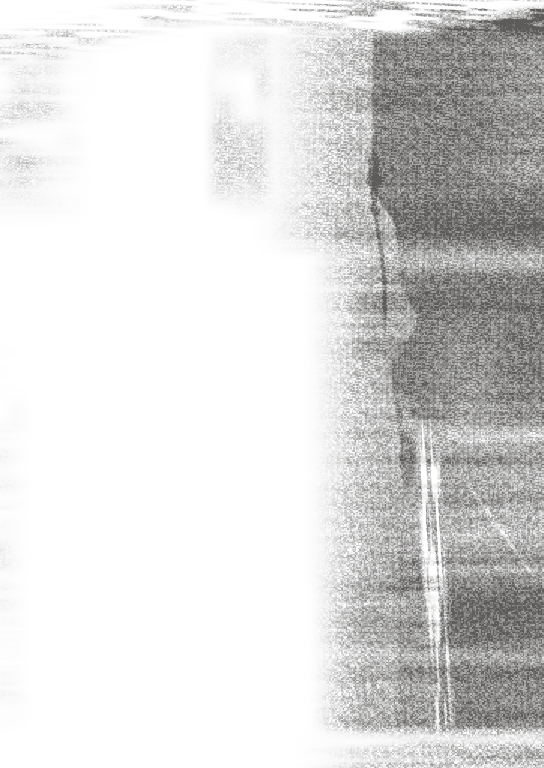
Reproduce this texture procedurally as a WebGL 1 fragment shader.

```glsl
precision highp float;
// Worn photocopy: a dark, torn strip of toner on white paper, drawn as speckle.
// A smooth ink density is built from bands, ramps and streaks, then
// roughened by fine grain so that it breaks into dots.

uniform vec2 u_resolution;

float hash(vec2 p) {
  return fract(sin(dot(p, vec2(127.1, 311.7))) * 43758.5453);
}

float noise(vec2 p) {
  vec2 i = floor(p), f = fract(p);
  f = f * f * (3.0 - 2.0 * f);
  return mix(mix(hash(i), hash(i + vec2(1, 0)), f.x),
             mix(hash(i + vec2(0, 1)), hash(i + vec2(1, 1)), f.x), f.y);
}

// Soft interval from a to b with blur s
float band(float v, float a, float b, float s) {
  return smoothstep(a - s, a + s, v) * (1.0 - smoothstep(b - s, b + s, v));
}

float bump(float v, float center, float width) {
  float k = (v - center) / width;
  return exp(-k * k);
}

// Left border of the dark strip; t runs downwards
float tornEdge(float t) {
  float x = 0.685 + 0.045 * smoothstep(0.24, 0.30, t);
  x += 0.033 * bump(t, 0.415, 0.035) - 0.008 * bump(t, 0.47, 0.02);
  x += 0.035 * smoothstep(0.49, 0.57, t) + 0.048 * smoothstep(0.6, 0.78, t);
  return x + 0.007 * (noise(vec2(t * 90.0, 3.0)) - 0.5) * smoothstep(0.2, 0.3, t);
}

// Ink of the dark strip by height
float stripInk(float x, float t, float streak) {
  float d = 0.74 + 0.14 * bump(t, 0.292, 0.03) - 0.33 * bump(t, 0.34, 0.017);
  d += 0.08 * bump(t, 0.4, 0.04) - 0.18 * band(t, 0.55, 0.76, 0.02);
  d -= 0.18 * bump(t, 0.568, 0.012) + 0.12 * bump(t, 0.70, 0.025);
  d += 0.14 * band(t, 0.765, 0.835, 0.012) - 0.2 * bump(t, 0.855, 0.012);
  d -= 0.14 * bump(x, 0.86, 0.06) * band(t, 0.43, 0.56, 0.03);
  d -= 0.12 * smoothstep(0.85, 1.0, x) * band(t, 0.05, 0.25, 0.03);
  return d + (streak - 0.5) * mix(0.22, 0.42, band(t, 0.53, 0.76, 0.03));
}

// Grey haze that fades out to the left of the strip
float hazeInk(float x, float t, float streak) {
  float upper = 0.38 * pow(smoothstep(0.44, 0.70, x), 1.3) * band(t, 0.04, 0.325, 0.015);
  float middle = 0.43 * smoothstep(0.55, 0.73, x) * band(t, 0.325, 0.77, 0.03);
  middle += 0.14 * band(x, 0.65, 0.76, 0.02) * band(t, 0.37, 0.46, 0.015);
  float lower = 0.46 * smoothstep(0.56, 0.69, x) * band(t, 0.76, 0.965, 0.02);
  lower += 0.14 * smoothstep(0.725, 0.735, x) * band(t, 0.73, 0.95, 0.02);
  return (upper + middle + lower) * (0.55 + 0.9 * streak);
}

// Faint smudges on the blank side
float smudgeInk(float x, float t, float streak) {
  float patchy = noise(vec2(x * 22.0, t * 28.0));
  float d = 0.22 * band(x, 0.39, 0.49, 0.02) * band(t, 0.04, 0.26, 0.03) * patchy;
  d += 0.35 * (1.0 - smoothstep(0.0, 0.2, x)) * band(t, 0.05, 0.27, 0.03) * streak * patchy;
  d += 0.12 * (1.0 - smoothstep(0.0, 0.07, x)) * band(t, 0.5, 0.97, 0.08) * streak * patchy;
  return d;
}

void main() {
  vec2 uv = gl_FragCoord.xy / u_resolution;
  float x = uv.x, t = 1.0 - uv.y;
  float streak = 0.6 * noise(vec2(x * 3.0, t * 85.0)) + 0.4 * noise(vec2(x * 9.0, t * 210.0));

  // Haze and strip
  float blur = 0.004 + 0.012 * band(t, 0.46, 0.74, 0.03);
  float inside = smoothstep(-blur, blur, x - tornEdge(t));
  float ink = mix(hazeInk(x, t, streak), stripInk(x, t, streak), inside);
  ink += smudgeInk(x, t, streak);

  // Dark seam, its knots and the torn flake below
  float seam = 0.687 + 0.02 * smoothstep(0.24, 0.38, t);
  float seamWidth = 0.001 + 0.012 * band(t, 0.205, 0.28, 0.008) * noise(vec2(t * 110.0, 7.0));
  ink += 0.4 * (1.0 - smoothstep(seamWidth, seamWidth + 0.005, abs(x - seam))) * band(t, 0.2, 0.42, 0.03);
  float flake = length((vec2(x, t) - vec2(0.748, 0.598)) / vec2(0.016, 0.038));
  ink += 0.28 * (1.0 - smoothstep(0.75, 1.1, flake + 0.4 * (noise(vec2(x, t) * 60.0) - 0.5)));
  ink += 0.22 * bump(x, 0.72 + 0.2 * (t - 0.47), 0.007) * band(t, 0.47, 0.57, 0.015);

  // Pale vertical scratches and one slanted scratch
  float along = x - 0.785 - 0.075 * (t - 0.54);
  float lines = smoothstep(0.3, 0.8, noise(vec2(along * 210.0, t * 16.0)));
  ink -= 0.55 * lines * band(along, -0.022, 0.018, 0.008) * band(t, 0.545, 0.95, 0.012);
  ink -= 0.25 * bump(x, 0.86 + (t - 0.63), 0.004) * band(t, 0.63, 0.75, 0.01);

  // Ragged top border with slanted brush streaks
  float top = 0.046 - 0.028 * smoothstep(0.72, 1.0, x) + 0.012 * (streak - 0.5);
  ink *= smoothstep(top - 0.012, top + 0.008, t);
  float sweep = t - 0.025 * x + 0.02 * x * (1.0 - x);
  float brush = smoothstep(0.4, 0.85, noise(vec2(x * 18.0, sweep * 260.0)));
  float arc = 0.06 - 0.05 * smoothstep(0.0, 0.4, x);
  ink += brush * (0.22 * bump(t, arc, 0.018) + 0.4 * smoothstep(0.4, 0.85, x) * band(t, 0.003, 0.045, 0.01));

  // Washed-out bottom border
  float bottom = smoothstep(0.942, 0.962, t + 0.012 * (streak - 0.5));
  float residue = smoothstep(0.52, 0.85, x) * streak * (0.2 + 0.6 * smoothstep(0.955, 0.985, t));
  ink = mix(ink, residue, bottom);

  // Roughen the density with toner grain
  vec2 cell = uv * vec2(362.0, 512.0);
  float grain = mix(hash(floor(cell)), noise(cell * 0.6), 0.35);
  float toner = clamp(ink + 0.75 * (grain - 0.5) * smoothstep(0.0, 0.3, ink), 0.0, 1.0);
  gl_FragColor = vec4(mix(vec3(1.0), vec3(0.36, 0.355, 0.35), toner), 1.0);
}
```
